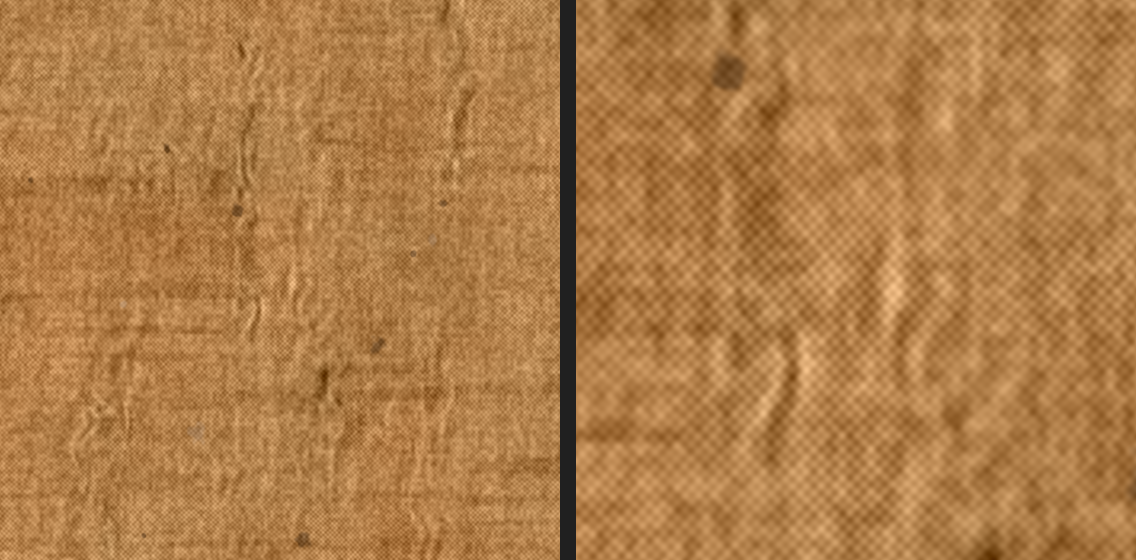
Left: the whole. Right: its middle third, enlarged.
A Shadertoy shader for this texture:

```glsl
// Worn ochre canvas: a fine plain weave with uneven threads and soft mottling,
// crossed by dark weft streaks and rough vertical bands of raised slubs.
// Tones are summed as one brightness offset, then tinted and flecked.

float hash(vec2 p) {
    vec3 q = fract(vec3(p.xyx) * 0.1031);
    q += dot(q, q.yzx + 33.33);
    return fract((q.x + q.y) * q.z);
}

float noise(vec2 p) {
    vec2 cell = floor(p), f = fract(p);
    f = f * f * (3.0 - 2.0 * f);
    float low = mix(hash(cell), hash(cell + vec2(1, 0)), f.x);
    float high = mix(hash(cell + vec2(0, 1)), hash(cell + vec2(1, 1)), f.x);
    return mix(low, high, f.y);
}

float fbm(vec2 p) {
    float sum = 0.0, amp = 0.5;
    for (int i = 0; i < 4; i++) {
        sum += amp * noise(p);
        p = p * 2.03 + 17.7;
        amp *= 0.5;
    }
    return sum / 0.9375;
}

// Over-and-under dots plus brightness that runs along single threads
float weave(vec2 p) {
    vec2 bend = vec2(noise(p * 9.0), noise(p * 9.0 + 40.0)) * 0.008;
    vec2 thread = (p + bend) * 116.0;
    vec2 wave = sin(6.2832 * thread);
    float dots = wave.x * wave.y * mix(0.025, 0.075, noise(p * 14.0 + 5.0));
    float warp = noise(vec2(thread.x, p.y * 9.0)) - 0.5;
    float weft = noise(vec2(p.x * 8.0, thread.y + 60.0)) - 0.5;
    return dots + 0.075 * warp + 0.055 * weft;
}

// Coverage of the ragged vertical bands where the cloth is worn
float wornBands(vec2 p) {
    float cover = 0.0;
    for (int i = 0; i < 4; i++) {
        float k = float(i);
        vec2 center = fract(vec2(0.44, 0.68) + k * vec2(0.38, 0.24));
        vec2 d = abs(p - center + vec2(0.05 * (noise(vec2(p.y * 6.0, k)) - 0.5), 0.0));
        float halfLength = mix(0.36, 0.17, k / 3.0);
        float across = 1.0 - smoothstep(0.008, 0.042, d.x);
        float along = 1.0 - smoothstep(halfLength * 0.6, halfLength, d.y);
        cover = max(cover, across * along);
    }
    return cover * smoothstep(0.15, 0.55, noise(p * vec2(30.0, 16.0) + 8.0));
}

// Side-lit relief of short upright fibres
float slubs(vec2 p) {
    vec2 q = p * vec2(88.0, 34.0) + 3.0 * noise(p * 20.0);
    return noise(q + vec2(0.45, -0.25)) - noise(q - vec2(0.45, -0.25));
}

void mainImage(out vec4 fragColor, in vec2 fragCoord) {
    vec2 p = fragCoord / iResolution.y;

    // Cloth surface
    float tone = weave(p);
    tone += 0.15 * (noise(p * vec2(175.0, 140.0)) - 0.5);
    tone += 0.13 * (fbm(p * vec2(6.0, 5.0) + 2.0) - 0.5);

    // Worn bands, with fainter patches scattered elsewhere
    float worn = wornBands(p);
    float patches = smoothstep(0.52, 0.72, fbm(p * vec2(9.0, 4.0) + 31.0));
    tone += slubs(p) * (0.04 + 0.17 * worn + 0.09 * patches);
    tone -= 0.03 * worn + 0.012 * patches;

    // Dark weft streaks
    float streak = noise(vec2(p.x * 3.0, p.y * 48.0 + noise(p * 7.0)));
    float broken = noise(p * vec2(22.0, 60.0) + 12.0);
    tone -= 0.07 * smoothstep(0.66, 0.95, streak) * (0.4 + 0.8 * broken);

    // Ochre tint drifting between orange and olive
    vec3 ochre = vec3(0.702, 0.502, 0.292);
    vec3 color = ochre + tone * vec3(1.0, 1.0, 0.97);
    float drift = fbm(p * 4.0 + 50.0) - 0.5 - 0.15 * worn;
    color += drift * vec3(0.045, -0.02, -0.035);

    // Small dark knots and pale grey abrasions
    for (int i = 0; i < 11; i++) {
        float k = float(i);
        vec2 center = vec2(hash(vec2(k, 3.0)), hash(vec2(k, 19.0)));
        float radius = mix(0.005, 0.016, pow(hash(vec2(k, 41.0)), 2.0));
        float ragged = 0.9 * (noise(p * 110.0 + k) - 0.5);
        float edge = length((p - center) * vec2(1.0, 0.85)) / radius + ragged;
        float cover = 1.0 - smoothstep(0.45, 1.15, edge);
        bool pale = i % 3 == 2;
        vec3 fleck = pale ? vec3(0.69, 0.56, 0.44) : vec3(0.40, 0.27, 0.14);
        color = mix(color, fleck + 0.7 * tone, cover * (pale ? 0.5 : 0.65));
    }

    fragColor = vec4(clamp(color, 0.0, 1.0), 1.0);
}
```
